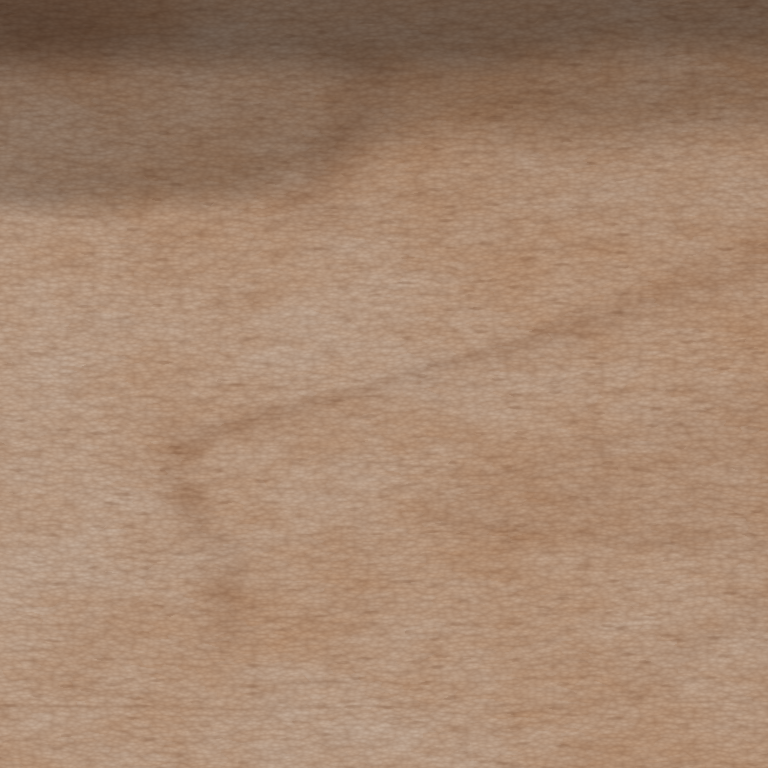
This texture is drawn by a Shadertoy shader. Its source:

```glsl
const vec3 PALE_WOOD = vec3(0.708, 0.602, 0.518);
const vec3 WARM_WOOD = vec3(0.672, 0.522, 0.405);
const vec3 STAIN_TINT = vec3(0.72, 1.00, 1.22);    // absorption per channel
const vec3 SHADE_TINT = vec3(0.97, 1.00, 1.01);
const vec2 FIBRE_CELLS = vec2(42.0, 165.0);
const vec2 STREAK_CELLS = vec2(9.0, 80.0);
const vec2 SPECK_CELLS = vec2(115.0, 220.0);
const vec2 PORE_CELLS = vec2(36.0, 140.0);
const float FIBRE_DEPTH = 0.125;
const float STREAK_DEPTH = 0.065;
const float SPECK_DEPTH = 0.120;
const float PORE_DEPTH = 0.095;
const float VEIN_DEPTH = 0.115;
const float HALF_SHADE = 0.21;
const float DEEP_SHADE = 0.25;

vec2 hash2(vec2 p) {
    vec3 q = fract(p.xyx * vec3(0.1031, 0.1030, 0.0973));
    q += dot(q, q.yzx + 33.33);
    return fract((q.xx + q.yz) * q.zy);
}

// Cellular noise: distance to the nearest seed, and that seed's random value
vec2 cells(vec2 p) {
    vec2 cell = floor(p), best = vec2(9.0, 0.0);
    for (int j = -1; j <= 1; j++)
    for (int i = -1; i <= 1; i++) {
        vec2 id = cell + vec2(i, j);
        float d = length(id + hash2(id + 200.0) - p);
        if (d < best.x) best = vec2(d, hash2(id + 371.0).x);
    }
    return best;
}

// Layered, turning sines, roughly -1 to 1
float waves(vec2 p) {
    float sum = 0.0, amp = 0.6;
    for (int i = 0; i < 5; i++) {
        sum += amp * sin(p.x + 1.3 * sin(p.y)) * cos(p.y + 0.7 * sin(p.x));
        p = mat2(1.36, 1.12, -1.12, 1.36) * p + 2.7;
        amp *= 0.6;
    }
    return sum;
}

float band(float d, float width) {
    return exp(-d * d / (width * width));
}

// Growth-ring vein: a rising arm, a bent foot and smaller nested rings
float veins(vec2 p) {
    float run = max(p.x - 0.235, 0.0);
    float arm = p.y - (0.40 + 0.165 * sqrt(run) + 0.22 * run * run);
    float armWidth = mix(0.015, 0.009, smoothstep(0.25, 0.5, p.x))
                   + 0.026 * smoothstep(0.62, 0.95, p.x);
    float v = band(arm, armWidth) * smoothstep(0.225, 0.27, p.x)
            * mix(1.0, 0.6, smoothstep(0.65, 0.85, p.x));
    v += 0.3 * band(min(arm, 0.0), 0.04) * smoothstep(0.008, -0.012, arm)
       * smoothstep(0.24, 0.4, p.x);

    float foot = p.x - (0.238 + 0.065 * smoothstep(0.40, 0.25, p.y));
    v += 0.8 * band(foot, foot > 0.0 ? 0.018 : 0.04) * smoothstep(0.12, 0.20, p.y)
       * smoothstep(0.47, 0.40, p.y);

    float inner = p.x - 0.53;
    float lower = p.y - (0.325 - 0.10 * inner);
    float upper = p.y - (0.355 + 0.34 * inner);
    v += 0.6 * band(lower, 0.011) * smoothstep(0.0, 0.08, inner);
    v += 0.4 * smoothstep(-0.01, 0.02, lower) * smoothstep(0.015, -0.02, upper)
       * smoothstep(-0.02, 0.04, inner);

    float corner = p.y - (0.09 + 0.55 * (p.x - 0.78));
    v += 0.5 * band(corner, 0.025) * smoothstep(0.76, 0.86, p.x);
    v += 0.9 * band(p.x - 0.43 - 0.05 * sin(p.y * 16.0), 0.04)
       * smoothstep(0.67, 0.75, p.y) * smoothstep(0.99, 0.88, p.y);
    return v;
}

// Two soft cast shadows stepping up to the top edge
float shade(vec2 p) {
    float halfEdge = mix(0.738, 0.835, smoothstep(0.3, 0.6, p.x)) - 0.008 * sin(p.x * 9.0 + 1.0);
    float deepEdge = 0.915 - 0.022 * band(p.x - 0.5, 0.2) + 0.02 * p.x;
    float soft = mix(0.026, 0.05, smoothstep(0.2, 0.5, p.x));
    return HALF_SHADE * smoothstep(-soft, soft, p.y - halfEdge)
         + DEEP_SHADE * smoothstep(-0.03, 0.04, p.y - deepEdge)
         + 0.05 * smoothstep(0.6, 0.85, p.y);
}

void mainImage(out vec4 fragColor, in vec2 fragCoord) {
    vec2 uv = fragCoord / iResolution.xy;
    vec2 drift = vec2(waves(uv * vec2(19.0, 31.0)), waves(uv * vec2(17.0, 22.0) + 4.0));
    vec2 grain = uv + vec2(0.0, 0.002 * drift.y + 0.004 * sin(uv.x * 5.0));
    vec2 fibre = cells(grain * FIBRE_CELLS), pore = cells(grain * PORE_CELLS + 7.0);
    vec2 speck = cells(grain * SPECK_CELLS + 53.0);
    vec2 ring = uv + drift * vec2(0.014, 0.004) + (fibre.y - 0.5) * vec2(0.012, 0.003);

    // Broad pale and warm patches, stretched along the grain
    float patches = waves(ring * vec2(6.0, 11.0) + vec2(1.5, 0.4));
    float mottle = waves(ring * vec2(27.0, 55.0));
    float warmth = 0.42 + 0.42 * patches + 0.22 * mottle + 0.22 * (fibre.y - 0.5);
    warmth += 0.18 * smoothstep(0.55, 0.75, uv.y) + 0.12 * smoothstep(0.6, 1.0, uv.x);
    warmth -= 0.40 * band(length((uv - vec2(0.07, 0.48)) / vec2(1.0, 1.3)), 0.15);
    vec3 color = mix(PALE_WOOD, WARM_WOOD, clamp(warmth, -0.1, 1.15));

    // Fine horizontal grain
    float stain = FIBRE_DEPTH * (fibre.x - 0.45) + SPECK_DEPTH * (speck.x - 0.45);
    stain += STREAK_DEPTH * (cells(grain * STREAK_CELLS + 31.0).x - 0.45);
    stain += PORE_DEPTH * smoothstep(0.5, 0.15, pore.x) * smoothstep(0.75, 1.0, pore.y);

    // Veins, a hairline and the brown knot in the upper left
    stain += VEIN_DEPTH * veins(ring) * (0.85 + 0.4 * mottle);
    stain += 0.06 * band(grain.y - 0.082, 0.0022) * smoothstep(0.9, 0.3, uv.x);
    stain += 0.22 * band(length((ring - vec2(0.06, 0.97)) / vec2(1.6, 0.7)), 0.095);

    color *= exp(-stain * STAIN_TINT - shade(uv + 0.006 * drift) * SHADE_TINT);
    fragColor = vec4(color, 1.0);
}
```
